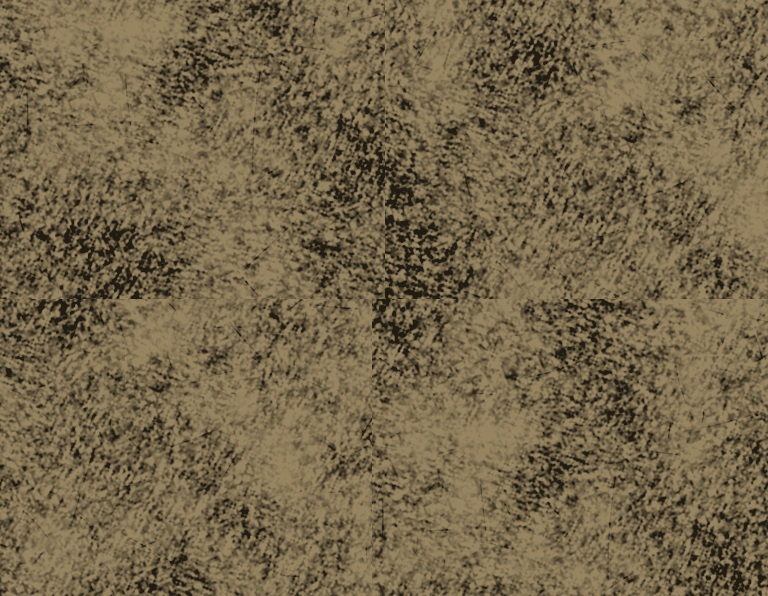
Reproduce this texture procedurally as a Shadertoy shader.

```glsl
// Worn, scratched tan sheet laid in four panels, diagonal panels sharing a shifted print.
#define PATCH_FREQ 5.2
#define GRAIN_FREQ 235.0
#define STREAK_STRETCH 0.36
#define SCRATCH_WIDTH 0.0021
#define SCRATCH_DARK 1.3
#define DARK_SHIFT 0.16
#define SEAM_TOP 0.501
#define SEAM_BOTTOM 0.485
#define INK vec3(0.130, 0.108, 0.072)
#define TAN vec3(0.610, 0.536, 0.390)

const float NOISE_DEV = 0.214; // standard deviation of noise()

float hash(vec2 p) {
    vec3 q = fract(p.xyx * vec3(0.1031, 0.1030, 0.0973));
    q += dot(q, q.yzx + 33.33);
    return fract((q.x + q.y) * q.z);
}

float noise(vec2 p) {
    vec2 cell = floor(p), f = fract(p);
    f = f * f * (3.0 - 2.0 * f);
    return mix(mix(hash(cell), hash(cell + vec2(1, 0)), f.x),
               mix(hash(cell + vec2(0, 1)), hash(cell + vec2(1, 1)), f.x), f.y);
}

mat2 rotation(float a) {
    return mat2(cos(a), -sin(a), sin(a), cos(a));
}

// Cloudy wear, scaled to zero mean and unit deviation
float patches(vec2 p) {
    float sum = 0.0, weight = 1.0, power = 0.0;
    p *= PATCH_FREQ;
    for (int i = 0; i < 5; i++) {
        sum += weight * (noise(p) - 0.5);
        power += weight * weight;
        weight *= 0.66;
        p = rotation(0.6) * p * 2.03 + 7.3;
    }
    return sum / (NOISE_DEV * sqrt(power));
}

// Noise drawn out along one direction
float streaks(vec2 p, float angle) {
    return noise(rotation(angle) * p * GRAIN_FREQ * vec2(STREAK_STRETCH, 0.9)) - 0.5;
}

// Fine grain whose slant changes from place to place, unit deviation
float grain(vec2 p) {
    float slant = smoothstep(0.4, 0.6, noise(p * 9.0 + 31.0));
    float drawn = mix(streaks(p, 1.05), streaks(p + 3.7, -0.35), slant);
    float specks = noise(rotation(0.4) * p * GRAIN_FREQ + 11.0) - 0.5;
    float flecks = noise(rotation(2.0) * p * GRAIN_FREQ * 0.5 + 5.0) - 0.5;
    return (0.5 * drawn + 0.55 * specks + 0.3 * flecks) / (0.78 * NOISE_DEV);
}

// Thin, slightly bowed scratches, one per grid cell
float scratches(vec2 p, float cells, float seed) {
    float mark = 0.0;
    vec2 home = floor(p * cells);
    for (int j = -1; j <= 1; j++)
    for (int i = -1; i <= 1; i++) {
        vec2 id = home + vec2(i, j);
        vec2 key = id + seed;
        vec2 center = id + vec2(hash(key + 1.7), hash(key + 5.1));
        vec2 q = rotation(6.2832 * hash(key + 9.4)) * (p * cells - center);
        q.y += 0.35 * (hash(key + 13.8) - 0.5) * q.x * q.x;
        float reach = mix(0.2, 0.9, hash(key + 21.3));
        float line = 1.0 - smoothstep(0.2, 1.0, abs(q.y) / (SCRATCH_WIDTH * cells));
        float taper = 1.0 - smoothstep(0.3 * reach, reach, abs(q.x));
        float strength = hash(key + 27.9);
        mark = max(mark, line * taper * strength * strength);
    }
    return mark;
}

// Panel layout: both diagonals carry their own sheet, shifted in the lower row
vec2 sheetPoint(vec2 p, vec2 uv) {
    bool upper = uv.y > 0.498;
    bool right = uv.x > (upper ? SEAM_TOP : SEAM_BOTTOM);
    if (right != upper) return upper ? p : p + vec2(-0.596, 0.680);
    return (upper ? p : p + vec2(0.794, 0.419)) + vec2(9.3, 4.1);
}

void mainImage(out vec4 fragColor, in vec2 fragCoord) {
    vec2 uv = fragCoord / iResolution.xy;
    vec2 p = fragCoord / iResolution.y;
    vec2 s = sheetPoint(p, uv) + 20.0;

    // Large wear, with a soft stain where the panels meet
    float wear = patches(s);
    vec2 fromCenter = p - 0.5 * vec2(iResolution.x / iResolution.y, 1.0);
    wear += 0.9 * exp(-70.0 * dot(fromCenter, fromCenter));

    // Grain bites harder inside worn patches
    float fine = grain(s);
    float dark = 0.55 * wear + 0.92 * fine * max(1.0 + 0.25 * wear, 0.45);

    // Dark and pale scratches in several sizes
    float cuts = max(scratches(s, 7.0, 3.0), scratches(s, 13.0, 47.0));
    cuts = max(cuts, 0.8 * scratches(s, 24.0, 83.0));
    dark += SCRATCH_DARK * cuts * (0.85 + 0.25 * fine);
    dark -= 0.8 * scratches(s, 12.0, 131.0);

    // Skewed tone curve: broad tan, sparse deep ink
    dark = clamp(dark + DARK_SHIFT, -1.2, 2.5);
    float tone = 0.75 - 0.22 * dark - 0.0375 * dark * dark;
    fragColor = vec4(mix(INK, TAN, clamp(tone, 0.0, 1.0)), 1.0);
}
```
